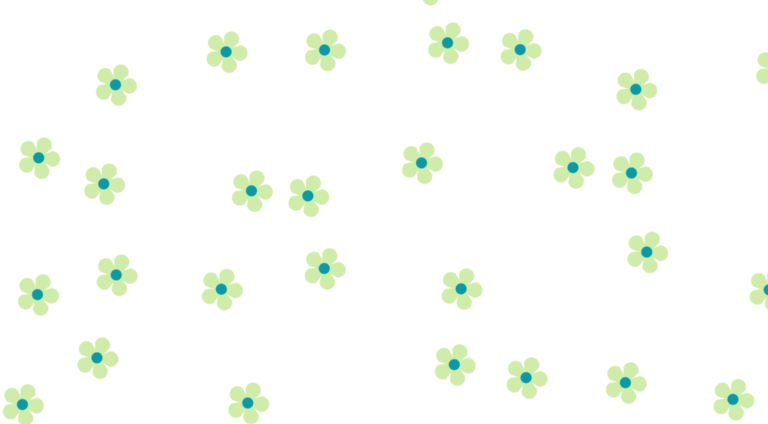
A Shadertoy shader for this pattern:

```glsl
// Scattered five-petal pale green flowers with teal centres on white.

const vec3 PAPER = vec3(1.0);
const vec3 PETAL = vec3(0.812, 0.926, 0.662);
const vec3 HEART = vec3(0.04, 0.60, 0.66);

const float TAU = 6.2831853;
const float CELL = 0.25;          // grid spacing, in canvas heights
const float JITTER = 0.066;       // largest shift from a cell's middle
const float HEART_RADIUS = 0.013;

vec2 hash22(vec2 p) {
    vec3 q = fract(vec3(p.xyx) * vec3(0.1031, 0.1030, 0.0973));
    q += dot(q, q.yzx + 33.33);
    return fract((q.xx + q.yz) * q.zy);
}

// Distance to an egg shape along +x that widens away from the origin.
float petalDistance(vec2 p, float inner, float outer, float narrow, float wide) {
    float t = clamp((p.x - inner) / (outer - inner), 0.0, 1.0);
    return length(p - vec2(mix(inner, outer, t), 0.0)) - mix(narrow, wide, t);
}

// Distance to equal petals, folded into one sector around +x.
float flowerDistance(vec2 p, float petals, float turn) {
    float sector = TAU / petals;
    float angle = atan(p.y, p.x) - turn;
    angle -= sector * floor(angle / sector + 0.5);
    vec2 folded = length(p) * vec2(cos(angle), sin(angle));
    return petalDistance(folded, 0.008, 0.0322, 0.009, 0.0183);
}

float coverage(float dist, float softness) {
    return 1.0 - smoothstep(-softness, softness, dist);
}

// Every ninth cell stays empty, leaving open gaps.
float isPlanted(vec2 cell) {
    return step(0.5, mod(cell.x * 2.0 + cell.y * 5.0, 9.0));
}

void mainImage(out vec4 fragColor, in vec2 fragCoord) {
    vec2 uv = fragCoord / iResolution.y;
    float softness = max(0.0024, 0.7 / iResolution.y);

    // Find the jittered flower of this cell.
    vec2 grid = uv / CELL + vec2(10.35, 20.12);
    vec2 cell = floor(grid);
    vec2 shift = JITTER * (2.0 * hash22(cell) - 1.0);
    vec2 p = (fract(grid) - 0.5) * CELL - shift;

    // Layer petals and centre over the paper.
    float planted = isPlanted(cell);
    float petals = flowerDistance(p, 5.0, radians(67.0));
    float heart = length(p) - HEART_RADIUS;
    vec3 color = mix(PAPER, PETAL, planted * coverage(petals, softness));
    color = mix(color, HEART, planted * coverage(heart, softness));

    fragColor = vec4(color, 1.0);
}
```
